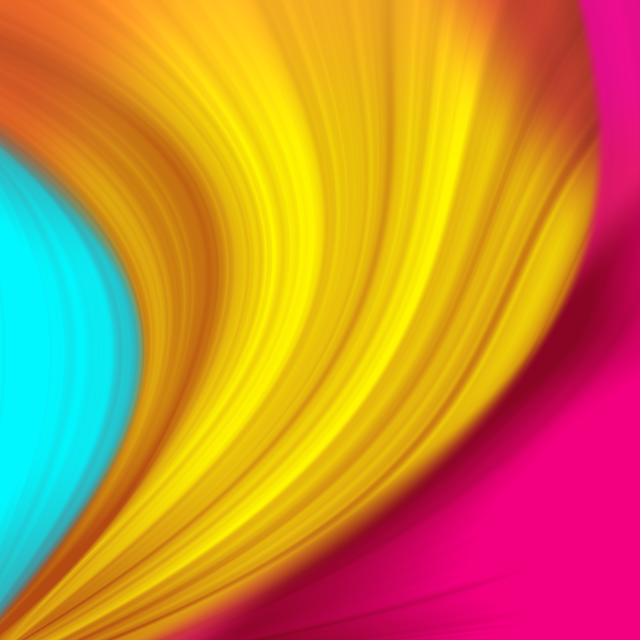
Reproduce this background procedurally as a Shadertoy shader.

```glsl
// Silky ribbon of yellow and orange strands sweeping between cyan and magenta folds.

#define STREAK_CONTRAST 0.62
#define FOLD_CONTRAST 0.55
#define FINE_FREQ 5.0
#define EDGE_SOFT 0.012
#define MIN_GAP 0.012
#define RUST vec3(0.70, 0.29, 0.07)
#define AMBER vec3(0.86, 0.63, 0.06)
#define YELLOW vec3(1.00, 0.96, 0.00)
#define CORAL vec3(0.89, 0.36, 0.16)
#define APRICOT vec3(0.94, 0.65, 0.14)
#define CYAN vec3(0.00, 0.97, 1.00)
#define MAGENTA vec3(0.95, 0.00, 0.49)

float hash(float n) {
    return fract(sin(n * 127.1) * 43758.5453);
}

float noise(float x) {
    float i = floor(x), f = fract(x);
    return mix(hash(i), hash(i + 1.0), f * f * (3.0 - 2.0 * f));
}

// Layered strands across the flow; layers finer than the canvas fade out.
float strands(float s) {
    float sum = 0.0, weight = 0.5, freq = FINE_FREQ;
    for (int i = 0; i < 4; i++) {
        float visible = 1.0 - smoothstep(0.3, 1.0, fwidth(s * freq));
        sum += weight * visible * (noise(s * freq + float(i) * 37.0) - 0.5);
        freq *= 2.3;
        weight *= 0.62;
    }
    return sum;
}

float bump(float x, float center, float width) {
    float d = (x - center) / width;
    return exp(-d * d);
}

// Horizontal position of a flow line, as a polynomial around its crest.
float flowLine(float u, float c0, float c1, float c2, float c3, float c4) {
    return c0 + u * (c1 + u * (c2 + u * (c3 + u * c4)));
}

float between(float x, float left, float right) {
    return clamp((x - left) / max(right - left, MIN_GAP), 0.0, 1.0);
}

vec3 ribbonColor(vec2 p, float leftEdge, float rightEdge) {
    // Guide lines divide the ribbon into five bands of strands.
    float g1 = flowLine(p.y - 0.57, 0.322, 0.0, -1.518, -2.201, -2.449);
    float g2 = flowLine(p.y - 0.60, 0.427, 0.0, -1.572, 0.007, 1.215);
    float g3 = flowLine(p.y - 0.80, 0.608, 0.0, -0.347, 1.025, 0.424);
    float g4 = flowLine(p.y - 0.70, 0.755, 0.308, -0.094, 1.1, 0.0);
    float g5 = flowLine(p.y - 0.55, 0.80, 0.45, -0.1, 2.1, 0.0);
    float s = between(p.x, leftEdge, g1) + between(p.x, g1, g2) + between(p.x, g2, g3)
            + between(p.x, g3, g4) + between(p.x, g4, g5) + max(p.x - g5, 0.0) / 0.085;

    // Broad light and shade across the strands.
    float tone = 0.62 - 0.40 * bump(s, 0.95, 0.38) - 0.18 * bump(s, 0.0, 0.3);
    tone += 0.38 * bump(s, 1.95, 0.32) + 0.22 * bump(s, 2.35, 0.14);
    tone += 0.38 * bump(s, 3.55, 0.24) - 0.24 * bump(s, 3.0, 0.055);
    tone -= 0.26 * bump(s, 4.95, 0.09) + 0.16 * bump(s, 4.1, 0.13);
    tone += STREAK_CONTRAST * strands(s);
    tone -= 0.25 * (1.0 - smoothstep(0.0, 0.05, rightEdge - p.x));
    tone -= 0.42 * (1.0 - smoothstep(0.05, 0.48, length(p)));
    tone = clamp(tone, 0.0, 1.0);
    vec3 color = mix(RUST, AMBER, min(tone * 2.0, 1.0));
    color = mix(color, YELLOW, max(tone * 2.0 - 1.0, 0.0));

    // Warm haze along the top and in the upper right corner.
    float shade = 1.0 + 0.3 * (tone - 0.6);
    vec3 haze = mix(CORAL, APRICOT, smoothstep(0.0, 0.36, p.x)) * shade;
    float lift = p.y + 0.2 * (1.0 - smoothstep(0.0, 0.3, p.x));
    color = mix(color, haze, 0.92 * smoothstep(0.74, 1.06, lift));
    float corner = smoothstep(0.0, 0.18, p.x - 0.74 + 0.5 * (p.y - 0.8));
    corner *= smoothstep(0.58, 0.85, p.y);
    return mix(color, vec3(0.73, 0.21, 0.18) * shade, 0.92 * corner);
}

vec3 cyanFold(vec2 p, float edge) {
    float s = (p.x - edge) / (0.06 + 0.5 * max(edge, 0.0));
    float shadow = 0.55 * smoothstep(-0.55, 0.1, s);
    shadow += 0.4 * (1.0 - smoothstep(0.02, 0.32, p.y));
    shadow += 0.42 * smoothstep(0.56, 0.80, p.y);
    shadow += 0.13 * bump(s, -0.77, 0.06) - FOLD_CONTRAST * strands(s + 9.0);
    return mix(CYAN, vec3(0.38, 0.42, 0.46), clamp(shadow, 0.0, 1.0));
}

vec3 magentaFold(vec2 p, float edge) {
    float s = (p.x - edge) / (0.1 + 0.3 * (1.0 - exp(-7.0 * p.y)));
    float light = smoothstep(0.0, 0.65, s) * smoothstep(0.3, 0.95, p.x);
    light += 0.25 * smoothstep(0.4, 0.9, p.x) - 0.3 * bump(p.y, 0.47, 0.09);
    light += FOLD_CONTRAST * strands(s * 0.7 + 21.0);
    vec3 color = mix(vec3(0.54, 0.02, 0.14), MAGENTA, clamp(light, 0.0, 1.0));
    // Paler lobe resting on the upper right.
    vec3 lobe = mix(vec3(0.87, 0.09, 0.40), vec3(0.90, 0.05, 0.54), smoothstep(0.7, 0.9, p.y));
    lobe *= 1.0 + 0.12 * strands(s + 5.0);
    return mix(color, lobe, smoothstep(-0.02, 0.1, p.y - p.x + 0.355));
}

void mainImage(out vec4 fragColor, in vec2 fragCoord) {
    vec2 p = fragCoord / iResolution.xy;
    float leftEdge = flowLine(p.y - 0.45, 0.221, 0.0, -1.75, -0.861, 0.612);
    float rightEdge = flowLine(p.y - 0.77, 0.937, 0.0, -0.806, 0.773, 0.437);

    vec3 color = ribbonColor(p, leftEdge, rightEdge);
    float softRight = mix(0.07, EDGE_SOFT, smoothstep(0.0, 0.5, p.y));
    color = mix(color, magentaFold(p, rightEdge), smoothstep(-softRight, softRight, p.x - rightEdge));
    float softLeft = EDGE_SOFT + 0.04 * smoothstep(0.5, 0.85, p.y);
    color = mix(color, cyanFold(p, leftEdge), smoothstep(-softLeft, softLeft, leftEdge - p.x));
    fragColor = vec4(color, 1.0);
}
```
